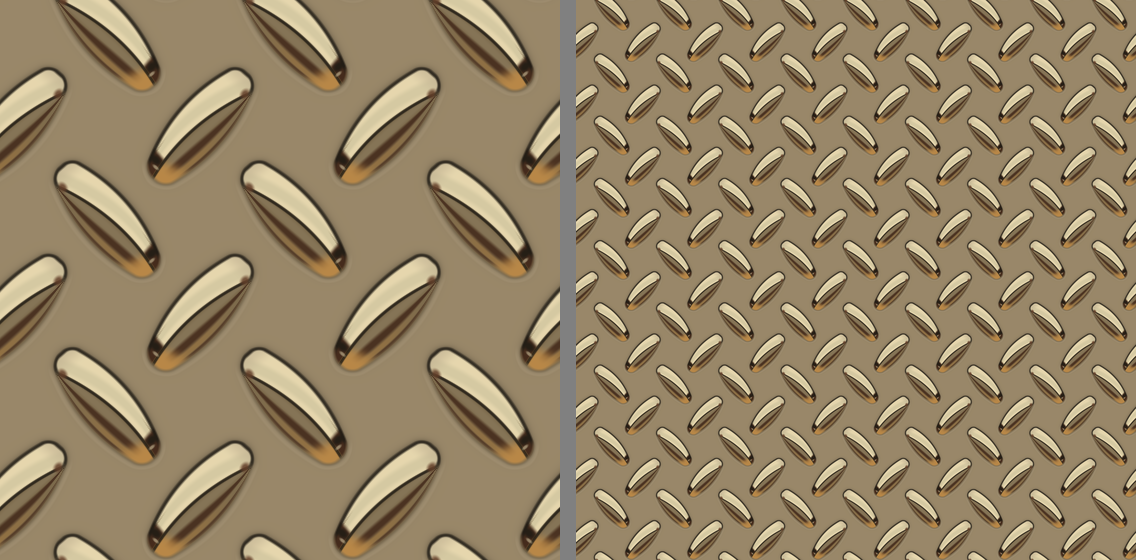
Left: one tile. Right: repeated 3 by 3.
This texture is drawn by a Shadertoy shader. Its source:

```glsl
const vec3 GROUND = vec3(0.60, 0.53, 0.41);
const vec3 CREAM = vec3(0.90, 0.84, 0.68);
const vec3 OLIVE = vec3(0.49, 0.42, 0.30);
const vec3 UMBER = vec3(0.27, 0.17, 0.11);
const vec3 GOLD = vec3(0.72, 0.53, 0.28);
const vec3 INK = vec3(0.13, 0.11, 0.08);

// Soft stripe of the given half width around a centre
float stripe(float x, float centre, float halfWidth) {
    return 1.0 - smoothstep(0.3 * halfWidth, 1.3 * halfWidth, abs(x - centre));
}

// Half width of the lug at a position along its axis
float lugHalfWidth(float along) {
    return 0.148 - 0.55 * along * along;
}

// Lens with blunt, rounded ends
float lugDistance(vec2 q) {
    float r = 0.055;
    vec2 e = abs(q) - vec2(0.38, max(lugHalfWidth(q.x), r)) + r;
    return length(max(e, 0.0)) + min(max(e.x, e.y), 0.0) - r;
}

// Polished metal; q.x runs down the axis, q.y towards the lit side
vec3 lugColor(vec2 q, float d, float soft) {
    float w = lugHalfWidth(q.x);
    float ridge = 0.016 + 0.17 * q.x - 0.45 * q.x * q.x;
    float lowEnd = smoothstep(0.17, 0.33, q.x);

    // Lit face, with a faint sheen and fine streaks near the low end
    float across = (q.y - ridge) / max(w - ridge, 0.03);
    vec3 lit = mix(CREAM, vec3(0.80, 0.76, 0.61), 0.65 * stripe(across, 0.42 + 0.5 * q.x, 0.25));
    lit = mix(lit, vec3(0.77, 0.71, 0.58), 0.7 * smoothstep(-0.26, -0.36, q.x));
    float streaks = smoothstep(0.2, 0.9, sin(q.y * 230.0 + q.x * 25.0));
    lit = mix(lit, OLIVE, 0.55 * streaks * smoothstep(0.14, 0.28, q.x) * smoothstep(0.35, 0.8, across));
    lit = mix(lit, UMBER, smoothstep(0.255, 0.285, q.x + 0.15 * q.y));

    // Shaded face with long dark reflections
    float depth = (ridge - q.y) / max(ridge + w, 0.03);
    vec3 shade = mix(OLIVE, GROUND * 0.92, 0.5 * stripe(depth, 0.28, 0.16));
    shade = mix(shade, GOLD * 0.85, 0.6 * stripe(depth, 0.77, 0.13) * smoothstep(-0.2, 0.2, q.x));
    shade = mix(shade, UMBER, 0.9 * stripe(depth, 0.57 - 0.2 * q.x, 0.13 + 0.16 * q.x));
    shade = mix(shade, UMBER, 0.75 * stripe(depth, 0.92, 0.07) * (1.0 - lowEnd));
    shade = mix(shade, GOLD, lowEnd * smoothstep(0.22, 0.30, q.x - 0.4 * q.y));

    // Join the faces along a dark crease
    vec3 color = mix(shade, lit, smoothstep(-soft, soft, q.y - ridge));
    color = mix(color, INK, 0.85 * stripe(q.y, ridge - 0.007, 0.010) * smoothstep(-0.32, -0.27, q.x));
    color = mix(color, UMBER * 1.4, 0.85 * stripe(length((q - vec2(-0.285, -0.068)) * vec2(1.0, 1.3)), 0.0, 0.032));
    color = mix(color, INK, 0.9 * stripe(length((q - vec2(0.295, 0.062)) * vec2(1.6, 1.0)), 0.0, 0.042));
    color = mix(color, CREAM * 0.9, 0.6 * stripe(length((q - vec2(0.325, 0.035)) * vec2(2.2, 1.0)), 0.0, 0.022));

    // Dark rim along the lit side and the high end
    float rimSide = max(smoothstep(-0.02, 0.03, q.y), smoothstep(-0.27, -0.33, q.x));
    rimSide *= 1.0 - smoothstep(0.31, 0.36, q.x);
    color = mix(color, INK, 0.9 * rimSide * smoothstep(-0.027, -0.011, d));
    return mix(color, OLIVE, 0.6 * (1.0 - rimSide) * smoothstep(-0.018, -0.002, d));
}

void mainImage(out vec4 fragColor, in vec2 fragCoord) {
    vec2 p = 3.0 * fragCoord / iResolution.xy;
    float soft = 0.005 + 1.5 / min(iResolution.x, iResolution.y);
    vec3 color = GROUND;

    // Two mirrored lugs per cell, half a cell apart
    for (int i = 0; i < 2; i++) {
        vec2 local = fract(p - vec2(0.574, 0.826) + 0.5 * float(i) + 0.5) - 0.5;
        if (i == 1) local.x = -local.x;
        vec2 axis = vec2(0.656, -0.755);
        vec2 q = vec2(dot(local, axis), dot(local, vec2(-axis.y, axis.x)));
        float d = lugDistance(q);

        // Faint bent reflections around the foot
        float below = smoothstep(0.03, -0.05, q.y - 0.3 * q.x);
        color *= 1.0 - 0.22 * exp(-max(d, 0.0) * 70.0);
        color += 0.035 * below * stripe(d, 0.022, 0.014);
        color = mix(color, lugColor(q, d, soft), 1.0 - smoothstep(-soft, soft, d));
    }
    fragColor = vec4(color, 1.0);
}
```
